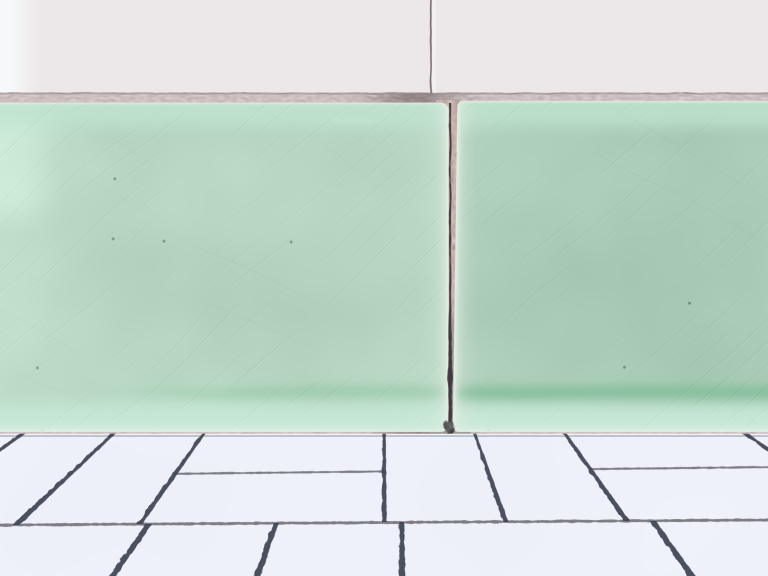
This texture is drawn by a Shadertoy shader. Its source:

```glsl
#define WALL_BASE 0.838
#define TILE_TOP 0.822
#define TILE_BASE 0.250
#define JOINT_X 0.779
#define CRACK_RATE 34.0
#define CRACK_DEPTH 0.035
#define BRICK_PITCH 0.159
#define PERSPECTIVE 0.355
#define INK vec3(0.24, 0.26, 0.32)
#define GROUT vec3(0.80, 0.75, 0.75)

vec2 hash2(vec2 c) {
    vec2 q = vec2(dot(c, vec2(127.1, 311.7)), dot(c, vec2(269.5, 183.3)));
    return fract(sin(q) * 43758.5);
}

float gradNoise(vec2 p) {
    vec2 i = floor(p), f = fract(p), s = f * f * (3.0 - 2.0 * f);
    vec2 o = vec2(0.0, 1.0);
    float a = dot(hash2(i) * 2.0 - 1.0, f);
    float b = dot(hash2(i + o.yx) * 2.0 - 1.0, f - o.yx);
    float c = dot(hash2(i + o) * 2.0 - 1.0, f - o);
    float d = dot(hash2(i + 1.0) * 2.0 - 1.0, f - 1.0);
    return mix(mix(a, b, s.x), mix(c, d, s.x), s.y);
}

float stroke(float d, float halfWidth, float aa) {
    return 1.0 - smoothstep(halfWidth - aa, halfWidth + aa, abs(d));
}

float bump(float x, float w) { return exp(-x * x / (w * w)); }

float roundBox(vec2 p, vec2 lo, vec2 hi, float r) {
    vec2 q = abs(p - 0.5 * (lo + hi)) - 0.5 * (hi - lo) + r;
    return length(max(q, 0.0)) + min(max(q.x, q.y), 0.0) - r;
}

// White wall with one vertical seam and a grout ledge
vec3 wall(vec2 p, float aa) {
    vec3 c = mix(vec3(0.965, 0.975, 0.975), vec3(0.925, 0.905, 0.915), smoothstep(0.01, 0.08, p.x));
    float seam = p.x - 0.748 + 0.002 * gradNoise(p * 40.0);
    c = mix(c, vec3(0.97), 0.6 * bump(seam - 0.005, 0.004));
    c = mix(c, vec3(0.36, 0.30, 0.31), 0.8 * stroke(seam, 0.0014, aa));
    float grain = gradNoise(p * vec2(90.0, 220.0));
    vec3 ledge = GROUT + 0.12 * grain - 0.22 * bump(p.x - 0.72, 0.07);
    c = mix(c, ledge, 1.0 - smoothstep(WALL_BASE - aa, WALL_BASE + aa, p.y));
    float lip = p.y - WALL_BASE + 0.002 * gradNoise(p * 30.0);
    return mix(c, vec3(0.55, 0.48, 0.49), (0.6 + 0.5 * grain) * stroke(lip, 0.0016, aa));
}

// Green glaze: soft clouds, bevel reflections, fine crackle and specks
vec3 glaze(vec2 p, float right, float aa) {
    vec3 c = mix(vec3(0.715, 0.838, 0.757), vec3(0.665, 0.795, 0.712), right);
    c += 0.045 * gradNoise(p * vec2(3.0, 5.0)) + 0.018 * gradNoise(p * 12.0);
    float sheen = (1.0 - smoothstep(0.03, 0.12, p.x)) * smoothstep(0.58, 0.66, p.y);
    c += 0.05 * sheen + 0.035 * (1.0 - smoothstep(0.0, 0.30, p.x));

    float wave = 0.006 * gradNoise(vec2(p.x * 4.0, 2.0));
    float topBevel = smoothstep(0.755, 0.805, p.y + wave);
    c = mix(c, vec3(0.75, 0.89, 0.81), 0.8 * topBevel);
    c += 0.08 * bump(p.y - 0.788 - wave, 0.005) * smoothstep(0.0, 0.35, gradNoise(p * vec2(4.0, 1.0)));
    float lowBevel = 1.0 - smoothstep(0.275, 0.325, p.y + wave);
    c = mix(c, vec3(0.77, 0.90, 0.83), lowBevel);
    float valley = bump(p.y - 0.319 - wave, 0.015) * mix(0.40 * smoothstep(0.1, 0.5, p.x), 0.85, right);
    c = mix(c, vec3(0.53, 0.75, 0.62), valley);

    float v = dot(p, vec2(-0.66, 0.75)) * CRACK_RATE + 0.9 * gradNoise(p * 4.0);
    float crack = stroke((fract(v) - 0.5) / CRACK_RATE, 0.0008, aa);
    float broken = smoothstep(-0.2, 0.25, gradNoise(p * 6.0 + floor(v) * 3.7));
    float ridge = stroke((fract(v) - 0.44) / CRACK_RATE, 0.0008, aa);
    c += CRACK_DEPTH * broken * (0.6 * ridge - crack);
    float u = dot(p, vec2(0.45, 0.89)) * 14.0 + gradNoise(p * 3.0);
    c -= 0.5 * CRACK_DEPTH * stroke((fract(u) - 0.5) / 14.0, 0.0007, aa) * smoothstep(0.0, 0.3, gradNoise(p * 5.0 + 9.0));

    vec2 cell = floor(p * 9.0), h = hash2(cell);
    float speck = length((fract(p * 9.0) - 0.2 - 0.6 * h.yx) / 9.0);
    c -= 0.22 * step(h.x, 0.12) * (1.0 - smoothstep(0.001, 0.004, speck));
    return c;
}

// Receding floor: pairs of bricks alternate between lengthwise and crosswise
vec3 bricks(vec2 p, float aa) {
    float rowY = 0.0885 + 0.0066 * p.x, midY = 0.174 + 0.0113 * p.x;
    float row = step(p.y, rowY), depth = 0.241 - p.y;
    float pitch = BRICK_PITCH + PERSPECTIVE * depth + 0.007 * row;
    float u = (p.x - mix(0.667, 0.698, row)) / pitch, k = floor(u + 0.5);
    float rough = gradNoise(p * 75.0) + 0.5 * gradNoise(p * 170.0);
    float d = (u - k) * pitch / length(vec2(1.0, PERSPECTIVE * u));
    float present = step(0.5, abs(mod(k + 2.0 * row, 4.0) - 3.0));
    float across = present * stroke(d + 0.001 * rough, (0.0028 + 0.010 * depth) * (1.0 + 0.7 * rough), aa);
    float mid = (1.0 - row) * step(2.0, mod(u, 4.0)) * stroke(p.y - midY, 0.0018 + 0.0012 * rough, aa);
    float along = stroke(p.y - rowY, 0.0024 + 0.0018 * rough, aa);
    vec3 c = vec3(0.935, 0.945, 0.98) + 0.012 * gradNoise(p * 4.0);
    c = mix(c, vec3(0.42, 0.41, 0.43), 0.85 * max(mid, along));
    c = mix(c, vec3(0.48, 0.49, 0.50), 0.6 * stroke(p.y - 0.243, 0.0012, aa));
    return mix(c, INK, 0.92 * across);
}

void mainImage(out vec4 fragColor, in vec2 fragCoord) {
    float aa = 0.8 / iResolution.y;
    vec2 p = fragCoord / iResolution.y;
    vec3 col = wall(p, aa);

    // Joint: beige mortar above, dark gap below
    float rough = gradNoise(p * 85.0);
    float inJoint = step(p.y, TILE_TOP + 0.004) * stroke(p.x - JOINT_X - 0.008, 0.03, aa);
    float dark = 1.0 - smoothstep(0.40, 0.49, p.y + 0.04 * rough);
    vec3 mortar = mix(vec3(0.77, 0.69, 0.66) + 0.2 * rough, vec3(0.62, 0.58, 0.58), dark);
    col = mix(col, mortar, inJoint);

    // Two glazed tiles with rounded, pale rims
    vec2 tilted = vec2(p.x - 0.014 * (p.y - TILE_BASE), p.y);
    float leftD = roundBox(p, vec2(-1.0, TILE_BASE), vec2(JOINT_X, TILE_TOP), 0.014);
    float rightD = roundBox(tilted, vec2(JOINT_X + 0.007, TILE_BASE), vec2(4.0, TILE_TOP + 0.003), 0.010);
    float d = min(leftD, rightD);
    float right = step(rightD, leftD);
    vec3 tile = glaze(p, right, aa);
    float side = mix(JOINT_X - p.x, tilted.x - JOINT_X - 0.007, right);
    tile = mix(tile, vec3(0.90, 0.93, 0.90), 0.9 * exp(-max(side, 0.0) / 0.014));
    tile = mix(tile, vec3(0.88, 0.95, 0.91), 0.8 * exp(-max(p.y - TILE_BASE, 0.0) / 0.010));
    tile = mix(tile, vec3(0.88, 0.94, 0.90), 0.7 * bump(d, 0.004));
    col = mix(col, tile, 1.0 - smoothstep(-aa, aa, d));

    // Dark crevice along the joint, with a clump at its foot
    float crevice = p.x - JOINT_X - 0.0025 + 0.002 * gradNoise(vec2(p.y * 22.0, 4.0));
    float width = mix(0.0016, 0.0030, dark) + 0.0015 * rough + 0.002 * bump(p.y - 0.345, 0.012);
    float span = smoothstep(TILE_BASE - aa, TILE_BASE + aa, p.y) * step(p.y, TILE_TOP);
    col = mix(col, vec3(0.20, 0.18, 0.20), 0.88 * span * stroke(crevice, width, aa));
    float clump = length((p - vec2(JOINT_X, 0.258)) * vec2(1.0, 0.8)) + 0.009 * rough;
    col = mix(col, vec3(0.34, 0.33, 0.34) + 0.3 * rough, 1.0 - smoothstep(0.007, 0.011, clump));

    // Floor in front
    float floorMask = 1.0 - smoothstep(0.247 - aa, 0.247 + aa, p.y);
    col = mix(col, bricks(p, aa), floorMask);
    fragColor = vec4(clamp(col, 0.0, 1.0), 1.0);
}
```
